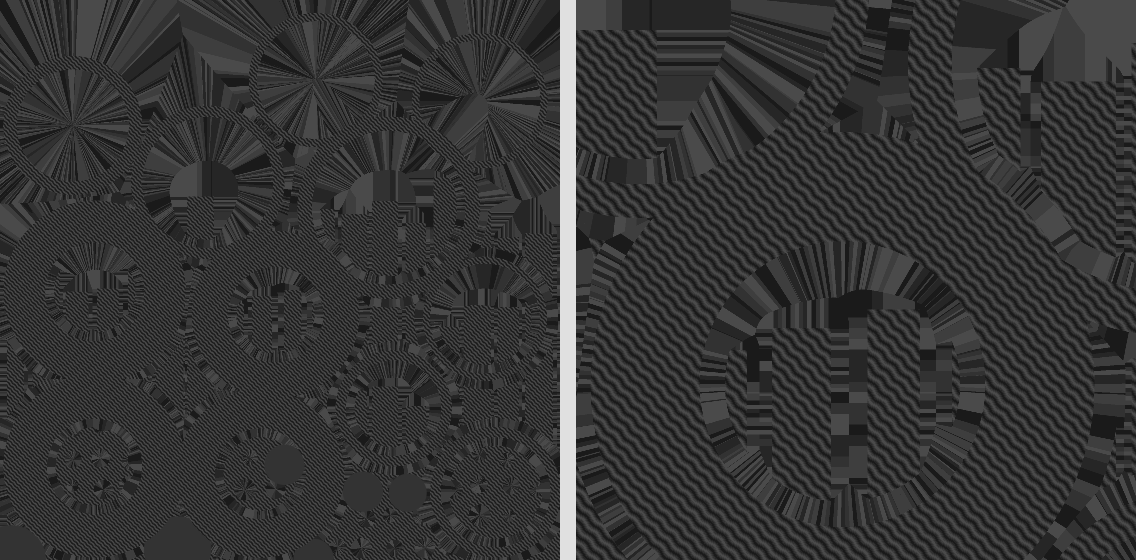
Left: the whole. Right: its middle third, enlarged.
A Shadertoy shader for this pattern:

```glsl
// Dark twill rings whose edge shades spread into fans, rays and striped columns.

const float GAP = 0.015;            // rim of rays kept beside every ring
const float COLUMN_STEP = 0.055;
const float HOLE_STEP = 0.052;
const float FLAT_GREY = 0.20;

// Rings: centre x, centre y, inner radius, outer radius
const vec4 RINGS[12] = vec4[12](
    vec4(.130, .776, .100, .124), vec4(.564, .857, .105, .120),
    vec4(.857, .820, .108, .121), vec4(.371, .674, .117, .137),
    vec4(.694, .629, .137, .163), vec4(.169, .479, .088, .163),
    vec4(.492, .438, .085, .150), vec4(.866, .431, .098, .111),
    vec4(.703, .271, .085, .104), vec4(.169, .167, .085, .163),
    vec4(.465, .154, .081, .150), vec4(.885, .121, .098, .117));

// Flat patches: centre and radius
const vec3 PATCHES[6] = vec3[6](
    vec3(.508, .170, .036), vec3(.648, .122, .036), vec3(.728, .120, .034),
    vec3(.020, .000, .062), vec3(.317, .018, .060), vec3(.560, .002, .036));

float hash(vec2 p) {
    vec3 q = fract(vec3(p.xyx) * vec3(.1031, .1030, .0973));
    q += dot(q, q.yzx + 33.33);
    return fract((q.x + q.y) * q.z);
}

// Five-step grey twill, falling to the right at 45 degrees
float twill(vec2 p) {
    float weave = 0.1 * sin(6.2832 * 64.0 * (p.x - p.y));
    float ridge = abs(2.0 * fract(128.0 * (p.x + p.y) + 0.125 + weave) - 1.0);
    return mix(0.10, 0.29, floor(min(ridge, 0.999) * 5.0) / 4.0);
}

// Uneven grains spread into wide and narrow rays, widest near the top
vec2 snapToGrain(vec2 p) {
    float pick = hash(floor(p * 37.0));
    float wide = 0.25 * smoothstep(0.35, 0.65, p.y);
    float grains = pick < 0.4 * wide ? 33.0 : pick < wide ? 61.0
                 : pick < 0.5 ? 157.0 : 397.0;
    return (floor(p * grains) + 0.5) / grains;
}

// Each nearest function returns the closest point (xy) and its distance (z)
vec3 nearestOnRing(vec2 p, vec4 ring) {
    vec2 offset = p - ring.xy;
    float radius = max(length(offset), 1e-5);
    float edge = clamp(radius, ring.z, ring.w);
    return vec3(ring.xy + offset * edge / radius, abs(radius - edge));
}

vec3 nearestOnColumns(vec2 p, vec4 host) {
    vec3 best = vec3(p, 9.0);
    float middle = floor(p.x / COLUMN_STEP);
    for (float i = -2.0; i <= 2.0; i++) {
        float id = middle + i;
        float center = (id + 0.5) * COLUMN_STEP;
        float rnd = hash(vec2(id, 7.0 + floor(host.y * 90.0)));
        float top = host.z > 0.0 ? host.y + host.z * mix(-0.2, 0.6, rnd)
                                 : mix(0.50, 0.65, rnd);
        // High rings hold a single low column or none
        if (host.y > 0.65) top = host.y - 0.025;
        bool aside = abs(center - host.x) > 0.5 * COLUMN_STEP;
        if (host.y > 0.7 || (host.y > 0.65 && aside)) top = -1.0;
        float halfWidth = COLUMN_STEP * mix(0.28, 0.46, hash(vec2(id, 31.0)));
        vec2 q = vec2(clamp(p.x, center - halfWidth, center + halfWidth),
                      min(p.y, top));
        float d = distance(p, q);
        if (d < best.z) best = vec3(q, d);
    }
    return best;
}

vec3 nearestOnHoles(vec2 p) {
    vec2 id = floor(p / HOLE_STEP);
    vec2 jitter = vec2(hash(id), hash(id + 19.0)) - 0.5;
    vec2 center = (id + 0.5 + 0.2 * jitter) * HOLE_STEP;
    float size = HOLE_STEP * mix(0.2, 0.4, hash(id + 47.0));
    return nearestOnRing(p, vec4(center, size, 9.0));
}

// The twill is read at the pixel centre to stay crisp
float shade(vec2 p, vec2 pixel) {
    vec3 source = vec3(p, 9.0);
    vec4 host = vec4(0.0);          // ring that encloses this point
    for (int i = 0; i < 12; i++) {
        vec3 near = nearestOnRing(p, RINGS[i]);
        if (near.z < source.z) source = near;
        if (distance(p, RINGS[i].xy) < RINGS[i].z) host = RINGS[i];
    }
    float ringDistance = source.z;

    // Columns or holed cloth fill the space left by the rings
    bool holed = host.z > 0.0 ? host.y < 0.2 : (p.y < 0.15 && p.x > 0.58);
    vec3 fill = nearestOnColumns(p, host);
    if (holed) fill = nearestOnHoles(p);
    if (fill.z < ringDistance - GAP) source = fill;

    float grey = twill(source.z < 1e-5 ? pixel : snapToGrain(source.xy));

    // Flat patches lie between the rings
    float patchDistance = 9.0;
    for (int i = 0; i < 6; i++)
        patchDistance = min(patchDistance, distance(p, PATCHES[i].xy) - PATCHES[i].z);
    float edge = 0.7 / iResolution.y;
    float cover = 1.0 - smoothstep(-edge, edge, patchDistance);
    return mix(grey, FLAT_GREY, ringDistance > 0.0 ? cover : 0.0);
}

void mainImage(out vec4 fragColor, in vec2 fragCoord) {
    float sum = 0.0;
    for (int i = 0; i < 4; i++) {   // four close taps soften the edges
        vec2 tap = (vec2(i & 1, i >> 1) - 0.5) * 0.25;
        sum += shade((fragCoord + tap) / iResolution.xy, fragCoord / iResolution.xy);
    }
    fragColor = vec4(vec3(sum * 0.25), 1.0);
}
```
